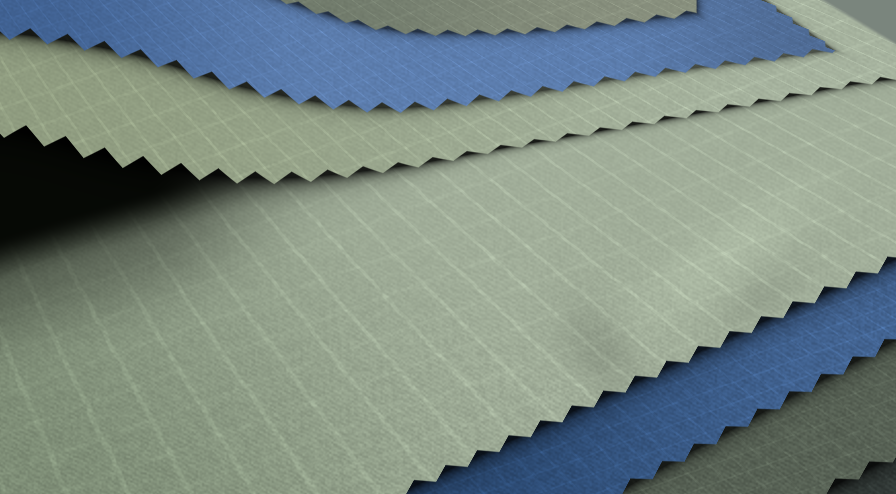
Reproduce this texture procedurally as a Shadertoy shader.

```glsl
float hash(vec2 p) {
    return fract(sin(dot(p, vec2(127.1, 311.7))) * 43758.5453);
}

float noise(vec2 p) {
    vec2 cell = floor(p), f = fract(p);
    f = f * f * (3.0 - 2.0 * f);
    float low = mix(hash(cell), hash(cell + vec2(1, 0)), f.x);
    float high = mix(hash(cell + vec2(0, 1)), hash(cell + vec2(1, 1)), f.x);
    return mix(low, high, f.y);
}

// Catmull-Rom curve through heights spaced evenly across the canvas
float curve(float h[8], float x) {
    float s = clamp(x / 0.26, 0.0, 6.999);
    int i = int(s);
    float t = fract(s);
    float a = h[max(i - 1, 0)], b = h[i], c = h[i + 1], d = h[min(i + 2, 7)];
    return b + 0.5 * t * (c - a + t * (2.0 * a - 5.0 * b + 4.0 * c - d
         + t * (3.0 * (b - c) + d - a)));
}

// Pinking-shear profile; skew sets the share of the falling side
float teeth(float phase, float skew) {
    float f = fract(phase);
    return 0.5 - min(f / skew, (1.0 - f) / (1.0 - skew));
}

float thread(float coord, float width) {
    float d = abs(fract(coord) - 0.5);
    return 1.0 - smoothstep(width * 0.3, width, d);
}

// Thick threads fan out from a distant point; fainter ones cross them
float ripstop(vec2 p, float spacing, float crossing) {
    vec2 origin = vec2(-0.69, 1.99);
    float fan = (p.x - origin.x) / (origin.y - p.y);
    float wobble = 0.05 * noise(p * 45.0);
    float bead = 0.45 + 0.75 * noise(p * 110.0);
    float along = thread(fan / spacing + wobble, 0.075);
    float across = thread((p.y - 0.36 * p.x) / (spacing * 1.25) + wobble, 0.07);
    return bead * (along + crossing * across);
}

float weave(vec2 p) {
    float twill = sin(dot(p, vec2(330.0, 610.0)) + 3.0 * noise(p * 60.0));
    return 0.35 * twill + 1.6 * (noise(p * 240.0) - 0.5) + 0.5 * (noise(p * 75.0) - 0.5);
}

vec3 cloth(vec3 tint, vec2 p, float spacing, float crossing, float grain) {
    float relief = 0.085 * ripstop(p, spacing, crossing) + grain * weave(p);
    return tint * (1.0 + relief);
}

// Lay a sheet over the scene, shading what lies below its edge
vec3 layer(vec3 under, vec3 sheet, float inside, float above, float shade, float reach) {
    under *= 1.0 - shade * exp(-max(-above, 0.0) / reach);
    float soft = 0.9 / iResolution.y;
    return mix(under, sheet, smoothstep(-soft, soft, inside));
}

float glow(vec2 p, vec2 center, vec2 size) {
    vec2 q = p - center;
    q = vec2(q.x + 0.75 * q.y, q.y - 0.75 * q.x) * 0.8 / size;
    return exp(-dot(q, q));
}

void mainImage(out vec4 fragColor, in vec2 fragCoord) {
    vec2 p = fragCoord / iResolution.y;
    p.x *= 1.82 * iResolution.y / iResolution.x;
    float far = smoothstep(0.0, 1.7, p.x);
    float grain = mix(0.075, 0.025, smoothstep(-0.1, 0.8, p.y));

    // Lower stack: charcoal, olive and blue
    vec3 color = cloth(vec3(0.20, 0.23, 0.22), p, 0.03, 0.6, 0.12);
    float above = p.y - 0.017 - 0.5 * (p.x - 1.694);
    float inside = above - 0.026 * teeth(p.x * 14.5 + 0.4, 0.7);
    vec3 olive = cloth(vec3(0.34, 0.38, 0.33), p, 0.032, 1.0, 0.10);
    color = layer(color, olive, inside, above, 0.8, 0.018);

    above = p.y - 0.018 - 0.547 * (p.x - 1.28);
    inside = above - 0.026 * teeth(p.x * 15.5 + 0.15, 0.7);
    vec3 navy = mix(vec3(0.17, 0.29, 0.45), vec3(0.26, 0.39, 0.57), smoothstep(0.9, 1.8, p.x));
    color = layer(color, cloth(navy, p, 0.033, 1.0, 0.09), inside, above, 0.75, 0.016);

    // Broad green sheet with soft folds
    above = p.y - 0.016 - 0.47 * (p.x - 0.841);
    inside = above - 0.025 * teeth(p.x * 15.6 + 0.88, 0.7);
    vec3 sage = mix(vec3(0.49, 0.55, 0.46), vec3(0.63, 0.68, 0.60),
                    smoothstep(0.0, 0.85, 0.6 * p.x + 0.45 * p.y));
    sage *= 1.0 + 0.07 * glow(p, vec2(1.48, 0.49), vec2(0.22, 0.06))
                - 0.12 * glow(p, vec2(1.22, 0.29), vec2(0.06, 0.10))
                - 0.07 * glow(p, vec2(1.55, 0.40), vec2(0.10, 0.04));
    vec3 green = cloth(sage, p, 0.064, 0.35, grain);

    // Hollow beneath the lifted sheet
    float hollow = p.y - 0.465 - 0.31 * p.x;
    float opening = 1.0 - smoothstep(0.3, 0.66, p.x);
    green *= 1.0 - 0.35 * opening * smoothstep(-0.25, 0.0, hollow);
    green = mix(green, vec3(0.025, 0.035, 0.02), opening * smoothstep(-0.05, 0.055, hollow));
    color = layer(color, green, inside, above, 0.8, 0.02);

    // Lifted green sheet, with a grey sheet beyond its far corner
    above = p.y - curve(float[8](0.739, 0.674, 0.640, 0.659, 0.704, 0.750, 0.797, 0.841), p.x);
    float phase = p.x * (12.2 + 1.2 * p.x);
    float depth = mix(0.034, 0.013, smoothstep(0.1, 1.1, p.x));
    inside = above - depth * teeth(phase + 0.35, mix(0.45, 0.72, far));
    vec3 pale = mix(vec3(0.56, 0.61, 0.50), vec3(0.65, 0.70, 0.62), far);
    pale = cloth(pale, p, 0.05, 0.55, 0.035);
    float corner = p.y - 1.0 + 0.6 * (p.x - 1.67);
    pale = mix(pale, vec3(0.48, 0.52, 0.49), smoothstep(-0.006, 0.006, corner));
    color = layer(color, pale, inside, above, 0.85, mix(0.03, 0.006, smoothstep(0.3, 1.1, p.x)));

    // Upper blue sheet
    above = p.y - curve(float[8](0.935, 0.893, 0.818, 0.782, 0.808, 0.848, 0.881, 0.914), p.x);
    depth = mix(0.028, 0.014, far);
    float rim = 1.694 - 1.39 * (p.y - 0.898) - p.x;
    inside = min(above - depth * teeth(phase * 1.06 + 0.2, mix(0.45, 0.7, far)),
                 rim - 0.015 * teeth(p.y * 42.0, 0.5));
    vec3 blue = mix(vec3(0.25, 0.38, 0.57), vec3(0.36, 0.49, 0.68), smoothstep(0.0, 0.7, p.x));
    blue *= 1.0 - 0.14 * smoothstep(1.2, 1.65, p.x);
    blue = cloth(blue, p, 0.034, 0.5, 0.045);
    float edge = min(above, rim);
    color = layer(color, blue, inside, edge, mix(0.85, 0.55, far), mix(0.014, 0.006, far));

    // Topmost olive sheet
    above = p.y - curve(float[8](1.14, 1.10, 1.018, 0.943, 0.936, 0.960, 0.995, 1.03), p.x);
    rim = 1.415 - p.x;
    inside = min(above - 0.013 * teeth(p.x * 16.5, 0.6), rim);
    vec3 drab = mix(vec3(0.44, 0.48, 0.42), vec3(0.53, 0.56, 0.49), smoothstep(0.6, 1.3, p.x));
    drab = cloth(drab, p, 0.04, 0.5, 0.035);
    color = layer(color, drab, inside, min(above, rim), 0.6, 0.008);

    fragColor = vec4(clamp(color, 0.0, 1.0), 1.0);
}
```
